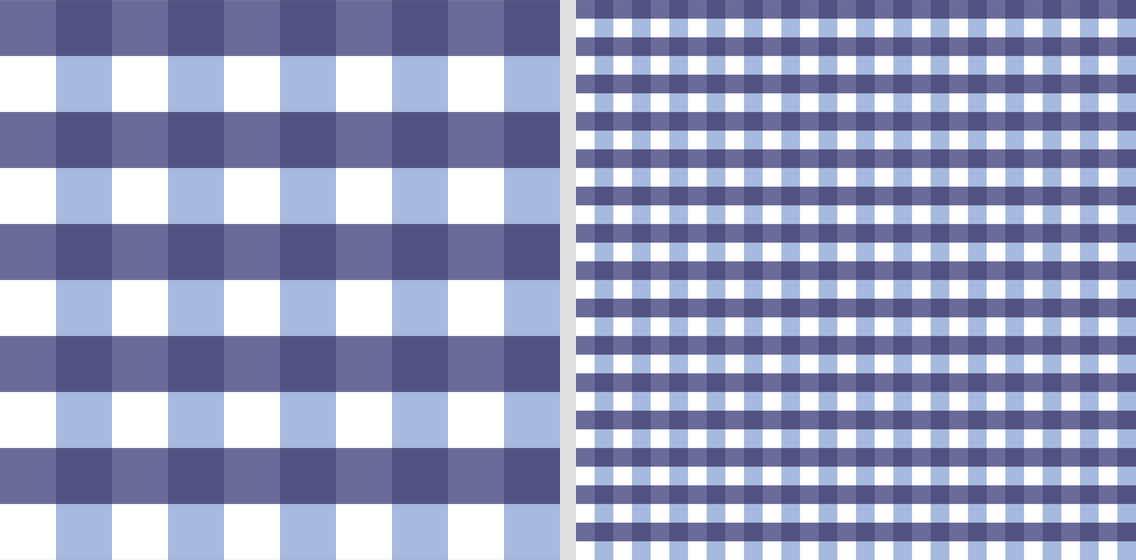
Left: one tile. Right: repeated 3 by 3.
Give the GLSL for this pattern, as a Shadertoy shader.

```glsl
// Two-tone gingham: pale blue vertical bands crossed by indigo horizontal bands.
// Each band is a periodic distance to its centre line, turned into smooth coverage;
// the four coverage combinations pick the ground, either band, or their overlap.

const float REPEATS = 5.0;         // whole checks across and down
const float BAND_WIDTH = 0.5;      // band width as a share of one repeat
const vec2 BAND_CENTRE = vec2(0.75); // band centre within one repeat
const float EDGE_SOFTNESS = 0.002; // edge blend, in canvas units

const vec3 GROUND = vec3(1.0);
const vec3 VERTICAL_BAND = vec3(0.65, 0.73, 0.88);
const vec3 HORIZONTAL_BAND = vec3(0.41, 0.42, 0.60);
const vec3 OVERLAP = vec3(0.32, 0.32, 0.51);

// Coverage of the vertical (x) and horizontal (y) bands; wraps at every repeat
vec2 bandCoverage(vec2 uv, vec2 softness) {
    vec2 fromCentre = abs(fract(uv * REPEATS - BAND_CENTRE + 0.5) - 0.5);
    vec2 inside = (0.5 * BAND_WIDTH - fromCentre) / REPEATS;
    return clamp(inside / softness + 0.5, 0.0, 1.0);
}

void mainImage(out vec4 fragColor, in vec2 fragCoord) {
    vec2 uv = fragCoord / iResolution.xy;

    // Never blend over less than one pixel
    vec2 softness = max(vec2(EDGE_SOFTNESS), 1.0 / iResolution.xy);
    vec2 band = bandCoverage(uv, softness);

    // Weave: colour along each row, then across rows
    vec3 lightRow = mix(GROUND, VERTICAL_BAND, band.x);
    vec3 darkRow = mix(HORIZONTAL_BAND, OVERLAP, band.x);
    fragColor = vec4(mix(lightRow, darkRow, band.y), 1.0);
}
```
